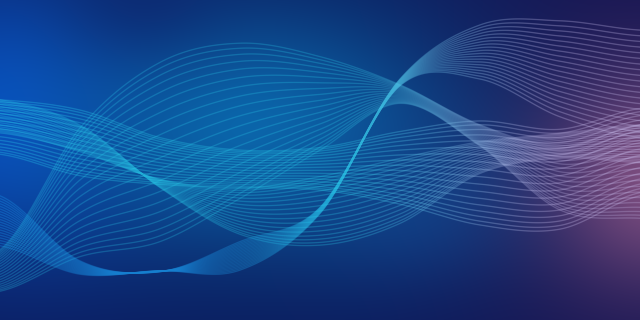
A Shadertoy shader for this background:

```glsl
// Flowing ribbons of fine lines over a blue field that turns mauve at the right.
// Each ribbon blends two spline rails into a fan of lines; where the rails
// draw close, the lines gather into bright folds. Soft glows form the backdrop.

#define LINE_WIDTH 0.0027
#define LINE_ALPHA 0.62
#define FOLD_BUNCHING 0.45
#define KNOTS 9
#define NAVY vec3(0.045, 0.105, 0.36)
#define CYAN vec3(0.16, 0.82, 0.93)
#define AZURE vec3(0.10, 0.62, 0.95)
#define LAVENDER vec3(0.80, 0.76, 0.95)

// Rail heights at evenly spaced knots, left to right.
const float ARCH_TOP[KNOTS] = float[KNOTS](.22, .60, .805, .865, .823, .735, .61, .544, .61);
const float ARCH_LOW[KNOTS] = float[KNOTS](.09, .198, .245, .38, .531, .677, .544, .344, .318);
const float BAND_TOP[KNOTS] = float[KNOTS](.688, .656, .57, .531, .539, .589, .622, .596, .661);
const float BAND_LOW[KNOTS] = float[KNOTS](.518, .451, .424, .414, .406, .362, .297, .284, .388);
const float DIP_TOP[KNOTS] = float[KNOTS](.589, .526, .44, .411, .448, .505, .557, .583, .61);
const float DIP_LOW[KNOTS] = float[KNOTS](.688, .609, .414, .268, .234, .302, .458, .505, .492);
const float SWOOP_TOP[KNOTS] = float[KNOTS](.388, .185, .151, .245, .352, .753, .922, .935, .906);
const float SWOOP_LOW[KNOTS] = float[KNOTS](.232, .143, .154, .156, .333, .732, .753, .635, .57);

// Catmull-Rom rail: height and slope per unit of x, with x from 0 to 1.
vec2 rail(float knots[KNOTS], float x) {
    float s = clamp(x, 0.0, 0.9999) * float(KNOTS - 1);
    int i = int(s);
    float t = s - float(i);
    float a = knots[max(i - 1, 0)];
    float b = knots[i];
    float c = knots[i + 1];
    float d = knots[min(i + 2, KNOTS - 1)];
    float k1 = 0.5 * (c - a);
    float k2 = a - 2.5 * b + 2.0 * c - 0.5 * d;
    float k3 = 0.5 * (d - a) + 1.5 * (b - c);
    return vec2(b + t * (k1 + t * (k2 + t * k3)),
                (k1 + t * (2.0 * k2 + 3.0 * t * k3)) * float(KNOTS - 1));
}

// Combined opacity of a fan of lines spread between two rails.
float ribbon(float y, vec2 top, vec2 low, int count, float bunching) {
    float aspect = iResolution.x / iResolution.y;
    float pixel = 1.3 / iResolution.y;
    float reach = max(LINE_WIDTH, pixel);
    float strength = LINE_ALPHA * min(1.0, LINE_WIDTH / pixel);
    float clear = 1.0;
    for (int i = 0; i < count; i++) {
        float t = float(i) / float(count - 1);
        t = mix(t, smoothstep(0.0, 1.0, t), bunching);
        vec2 line = mix(top, low, t);
        float slope = line.y / aspect;
        float dist = abs(y - line.x) / sqrt(1.0 + slope * slope);
        clear *= 1.0 - strength * (1.0 - smoothstep(0.0, reach, dist));
    }
    return 1.0 - clear;
}

// Soft elliptical weight around a centre.
float glow(vec2 p, vec2 centre, vec2 radius) {
    vec2 d = (p - centre) / radius;
    return exp(-dot(d, d));
}

vec3 backdrop(vec2 p) {
    vec3 color = mix(NAVY, vec3(0.09, 0.085, 0.32), smoothstep(0.5, 1.0, p.x));
    color = mix(color, vec3(0.03, 0.31, 0.76), 0.95 * glow(p, vec2(0.0, 0.64), vec2(0.24, 0.46)));
    color = mix(color, vec3(0.04, 0.42, 0.69), 0.92 * glow(p, vec2(0.40, 0.60), vec2(0.31, 0.38)));
    color = mix(color, vec3(0.07, 0.29, 0.58), 0.55 * glow(p, vec2(0.65, 0.36), vec2(0.18, 0.24)));
    color = mix(color, vec3(0.05, 0.15, 0.43), 0.60 * glow(p, vec2(0.22, 1.03), vec2(0.12, 0.20)));
    color = mix(color, vec3(0.54, 0.33, 0.52), 0.88 * glow(p, vec2(1.03, 0.44), vec2(0.18, 0.34)));
    return color;
}

void mainImage(out vec4 fragColor, in vec2 fragCoord) {
    vec2 p = fragCoord / iResolution.xy;
    vec3 color = backdrop(p);

    // Line tint cools at the lower left and pales toward the right.
    vec3 tint = mix(CYAN, LAVENDER, smoothstep(0.50, 0.88, p.x));
    vec3 coolTint = mix(AZURE, tint, smoothstep(0.30, 0.58, p.x));

    float arch = ribbon(p.y, rail(ARCH_TOP, p.x), rail(ARCH_LOW, p.x), 20, FOLD_BUNCHING);
    float band = ribbon(p.y, rail(BAND_TOP, p.x), rail(BAND_LOW, p.x), 18, FOLD_BUNCHING);
    float dip = ribbon(p.y, rail(DIP_TOP, p.x), rail(DIP_LOW, p.x), 17, FOLD_BUNCHING);
    float swoop = ribbon(p.y, rail(SWOOP_TOP, p.x), rail(SWOOP_LOW, p.x), 20, 0.0);

    color = mix(color, tint, 0.62 * arch);
    color = mix(color, tint, 0.72 * band);
    color = mix(color, tint, 0.66 * dip);
    color = mix(color, coolTint, 0.72 * swoop);
    fragColor = vec4(color, 1.0);
}
```
